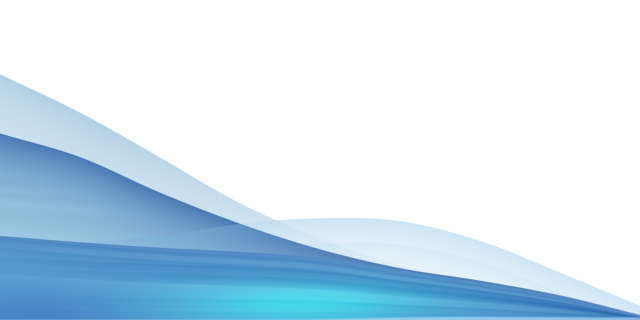
Give the GLSL for this background, as a Shadertoy shader.

```glsl
// Layered blue waves sweeping down to the right over a white ground.
// Each wave is the area below a smooth curve, shaded by depth under its crest;
// hashed strands fan through the lowest wave around a cyan glow.

const vec3 WHITE = vec3(1.0);
const vec3 VEIL_EDGE = vec3(0.69, 0.81, 0.89);
const vec3 VEIL_BODY = vec3(0.82, 0.90, 0.945);
const vec3 HUMP_EDGE = vec3(0.75, 0.865, 0.94);
const vec3 HUMP_BODY = vec3(0.90, 0.95, 0.985);
const vec3 CREST_BLUE = vec3(0.29, 0.47, 0.70);
const vec3 SOFT_BLUE = vec3(0.64, 0.81, 0.90);
const vec3 MID_BLUE = vec3(0.36, 0.65, 0.84);
const vec3 DEEP_BLUE = vec3(0.27, 0.49, 0.76);
const vec3 CYAN = vec3(0.30, 0.90, 0.94);
const vec3 PALE_BLUE = vec3(0.66, 0.84, 0.96);

// Crest heights at nine equal steps across the canvas
const float VEIL[9] = float[9](0.768, 0.648, 0.508, 0.365, 0.255, 0.170, 0.115, 0.060, 0.010);
const float MAIN[9] = float[9](0.583, 0.509, 0.398, 0.301, 0.221, 0.162, 0.123, 0.077, 0.016);
const float HUMP[9] = float[9](0.220, 0.242, 0.262, 0.300, 0.318, 0.309, 0.247, 0.148, 0.044);
const float LOWER[9] = float[9](0.263, 0.243, 0.226, 0.213, 0.194, 0.155, 0.116, 0.070, 0.012);

float hash(float n) {
    n = fract(n * 0.1031);
    n *= n + 33.33;
    return fract(n * (n + n));
}

// Catmull-Rom curve through the crest heights
float crest(float k[9], float x) {
    float s = clamp(x, 0.0, 0.9999) * 8.0;
    int i = int(s);
    float t = fract(s);
    float p1 = k[i];
    float p2 = k[i + 1];
    float p0 = i > 0 ? k[max(i - 1, 0)] : 2.0 * p1 - p2;
    float p3 = i < 7 ? k[min(i + 2, 8)] : 2.0 * p2 - p1;
    return p1 + 0.5 * t * (p2 - p0
        + t * (2.0 * p0 - 5.0 * p1 + 4.0 * p2 - p3
        + t * (3.0 * (p1 - p2) + p3 - p0)));
}

float cover(float depth, float pixel) {
    return smoothstep(-pixel, pixel, depth);
}

// One at the crest, fading with depth below it
float fade(float depth, float rate) {
    return exp(-max(depth, 0.0) * rate);
}

float glow(vec2 p, vec2 center, vec2 radius) {
    vec2 d = (p - center) / radius;
    return exp(-dot(d, d));
}

// Signed strands: crisp on top, trailing softly downward
float strands(vec2 p, float top, float pixel) {
    float sum = 0.0;
    for (int i = 0; i < 18; i++) {
        float n = float(i);
        float level = 1.0 - (n + 0.7 * hash(n + 3.0)) / 18.0;
        float bend = (hash(n + 41.0) - 0.5) * 0.09 * p.x * (1.0 - p.x);
        float depth = top * level + bend - p.y;
        float start = hash(n + 71.0) * 0.3;
        float reach = smoothstep(start - 0.3, start + 0.3, p.x);
        float tone = hash(n + 17.0) - 0.55;
        sum += tone * reach * cover(depth, pixel * 1.5) * fade(depth, 55.0);
    }
    return sum;
}

void mainImage(out vec4 fragColor, in vec2 fragCoord) {
    vec2 p = fragCoord / iResolution.xy;
    float pixel = 0.8 / iResolution.y;
    float veil = crest(VEIL, p.x) - p.y;
    float wave = crest(MAIN, p.x) - p.y;
    float hump = crest(HUMP, p.x) - p.y;
    float top = crest(LOWER, p.x);
    float lower = top - p.y;
    vec3 color = WHITE;

    // Pale veils behind the main wave
    vec3 veilColor = mix(VEIL_BODY, VEIL_EDGE, fade(veil, 9.0));
    veilColor = mix(veilColor, HUMP_BODY, 0.55 * smoothstep(0.1, 0.5, p.x));
    color = mix(color, veilColor, cover(veil, pixel));
    vec3 humpColor = mix(HUMP_BODY, HUMP_EDGE, fade(hump, 14.0));
    color = mix(color, humpColor, 0.8 * cover(hump, pixel));
    float fold = hump - 0.055 - 0.05 * (1.0 - p.x);
    color -= vec3(0.04, 0.02, 0.008) * cover(fold, pixel) * fade(fold, 35.0);

    // Main wave, dark at its crest, with faint bands and the hump showing through
    vec3 waveColor = mix(SOFT_BLUE, CREST_BLUE, fade(wave, 7.5));
    float band = p.y + 0.15 * p.x;
    waveColor += 0.012 * sin(band * 95.0 + 2.0 * sin(band * 31.0)) * smoothstep(0.05, 0.2, wave);
    float through = cover(hump, pixel) * fade(hump, 10.0) * smoothstep(0.08, 0.22, p.x);
    waveColor = mix(waveColor, vec3(0.47, 0.69, 0.85), 0.45 * through);
    color = mix(color, waveColor, cover(wave, pixel));

    // Lowest wave with strands and glow
    vec3 lowColor = mix(MID_BLUE, vec3(0.33, 0.54, 0.77), fade(lower, 16.0));
    lowColor = mix(lowColor, DEEP_BLUE, 0.8 * glow(p, vec2(0.04, 0.0), vec2(0.2, 0.11)));
    lowColor = mix(lowColor, CYAN, 0.9 * glow(p, vec2(0.47, 0.05), vec2(0.19, 0.065)));
    lowColor += vec3(0.16, 0.14, 0.09) * strands(p, top, pixel);
    float rim = 0.016 * smoothstep(0.4, 0.75, p.x) * (1.0 - 0.5 * p.x) - p.y;
    lowColor = mix(lowColor, PALE_BLUE, 0.75 * cover(rim, pixel * 2.0));
    color = mix(color, lowColor, cover(lower, pixel));

    fragColor = vec4(clamp(color, 0.0, 1.0), 1.0);
}
```
